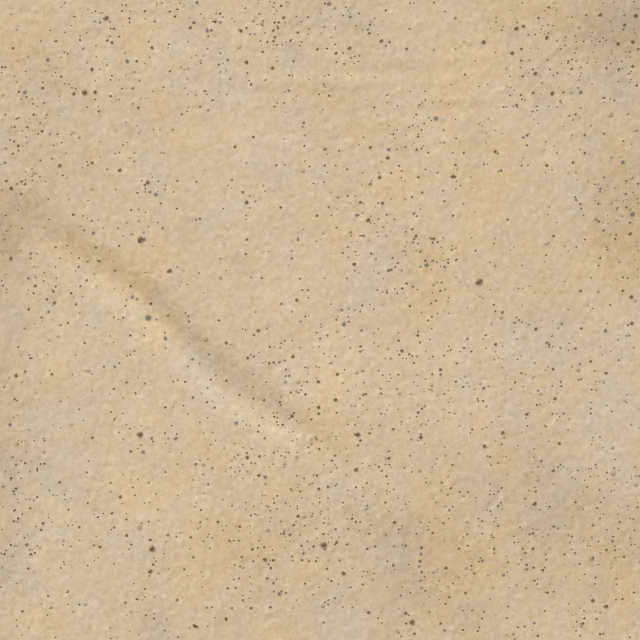
Give the GLSL for this texture, as a three.js fragment shader.

```glsl
// Dry sandy ground: pale tan earth with grey and ochre mottling, a soft diagonal
// rut, faint ripples near the top and clumps of tiny pebbles lit from upper left.
// Mottling and grain come from cellular bump noise, pebbles from jittered cells.

varying vec2 vUv;

vec3 hash3(vec2 cell) {
  vec3 h = fract(cell.xyx * vec3(0.1031, 0.1030, 0.0973));
  h += dot(h, h.yxz + 33.33);
  return fract((h.xxy + h.yzz) * h.zyx);
}

// Cellular noise: signed round bumps at jittered points, about -1 to 1
float bumps(vec2 p) {
  vec2 base = floor(p);
  float sum = 0.0;
  for (int j = -1; j <= 1; j++) {
    for (int i = -1; i <= 1; i++) {
      vec2 cell = base + vec2(float(i), float(j));
      vec3 rnd = hash3(cell + 71.0);
      vec2 d = p - cell - rnd.xy;
      float w = max(0.0, 1.0 - dot(d, d));
      sum += (2.0 * rnd.z - 1.0) * w * w * w;
    }
  }
  return sum;
}

float layeredBumps(vec2 p) {
  float sum = 0.0;
  float amp = 0.75;
  for (int k = 0; k < 4; k++) {
    sum += amp * bumps(p);
    p = mat2(1.6, 1.2, -1.2, 1.6) * p + 19.7;
    amp *= 0.62;
  }
  return sum;
}

// Soft elliptical spot
float blot(vec2 uv, vec2 centre, vec2 size) {
  vec2 d = (uv - centre) / size;
  return exp(-dot(d, d));
}

// Lays one size class of pebbles, with shadows, over the ground
vec3 scatterPebbles(vec3 ground, vec2 uv, float cells, float chance) {
  vec2 p = uv * cells;
  vec2 base = floor(p);
  float soft = cells * 0.0013;
  for (int j = -1; j <= 1; j++) {
    for (int i = -1; i <= 1; i++) {
      vec2 cell = base + vec2(float(i), float(j));
      vec3 place = hash3(cell + cells);
      vec3 kind = hash3(cell + cells + 157.0);
      float present = step(kind.x, chance);
      float radius = mix(0.09, 0.29, place.z * place.z);
      vec2 d = p - cell - 0.2 - 0.6 * place.xy;

      // Uneven outline
      float angle = atan(d.y, d.x + 0.0001) + 6.283 * kind.y;
      float dist = length(d) * (1.0 + 0.2 * sin(2.0 * angle) + 0.1 * sin(3.0 * angle));
      float cover = 1.0 - smoothstep(radius - soft, radius + soft, dist);
      float shade = 1.0 - smoothstep(0.3 * radius, 1.3 * radius + soft,
                                     length(d - radius * vec2(0.4, -0.6)));

      // Lit upper left, dark lower right; some stones pale, some grey
      float facing = smoothstep(-0.5, 1.1, dot(d, vec2(-0.5, 0.8)) / radius);
      vec3 dark = mix(vec3(0.42, 0.33, 0.22), vec3(0.49, 0.46, 0.42), step(0.8, kind.z));
      dark = mix(dark, vec3(0.74, 0.66, 0.53), step(kind.z, 0.22));
      vec3 stone = mix(dark, vec3(0.85, 0.77, 0.63), 0.85 * facing);
      ground *= 1.0 - 0.3 * present * shade;
      ground = mix(ground, stone, 0.85 * present * cover);
    }
  }
  return ground;
}

void main() {
  vec2 uv = vUv;
  float broad = layeredBumps(uv * 4.0);
  float mottle = layeredBumps(uv * 17.0 + 5.0);
  float hue = layeredBumps(uv * 11.0 + 43.0);

  // Darker worn areas towards the sides and the lower right
  float worn = blot(uv, vec2(1.0, 0.69), vec2(0.09, 0.12))
             + blot(uv, vec2(0.97, 0.95), vec2(0.12, 0.06))
             + 0.9 * blot(uv, vec2(0.0, 0.66), vec2(0.08, 0.07))
             + 0.5 * blot(uv, vec2(0.0, 0.3), vec2(0.05, 0.25))
             + 0.6 * blot(uv, vec2(0.8, 0.14), vec2(0.28, 0.16));

  // Diagonal rut: shaded bank above, bright lip below
  float rut = uv.y - 0.715 + 0.78 * uv.x + 0.025 * broad + 0.01 * sin(uv.x * 23.0);
  float rutFade = smoothstep(0.0, 0.15, uv.x) * (1.0 - smoothstep(0.42, 0.58, uv.x));
  float relief = rutFade * (0.035 * exp(-pow((rut + 0.045) / 0.03, 2.0))
                          - 0.06 * exp(-pow(rut / 0.026, 2.0)));

  // Sagging wind ripples
  float sag = uv.y - 0.25 * (uv.x - 0.55) * (uv.x - 0.55) + 0.008 * broad;
  relief += 0.013 * blot(uv, vec2(0.58, 0.87), vec2(0.26, 0.1))
          * (sin(sag * 195.0) + 0.5 * sin(sag * 118.0 + uv.x * 9.0));

  // Fine grain, plus small lumps lit from the upper left
  vec2 toLight = vec2(-0.0016, 0.0022);
  float lumps = bumps(uv * 95.0) - bumps((uv + toLight) * 95.0);
  float grain = 0.026 * bumps(uv * 240.0) + 0.02 * bumps(uv * 140.0 + 9.0) + 0.045 * lumps;

  float tone = 0.02 * broad + 0.015 * mottle + grain + relief - 0.055 * worn;
  vec3 colour = vec3(0.81, 0.73, 0.605) + tone * vec3(1.0, 1.03, 1.05);
  colour += vec3(-0.012, 0.001, 0.024) * hue;

  // Pebbles gather in clumps, mostly right of the centre
  float clump = 0.45 * layeredBumps(uv * 7.0 + 81.0) + 0.5 * worn
              + 0.8 * blot(uv, vec2(0.59, 0.62), vec2(0.09, 0.16))
              + 0.6 * blot(uv, vec2(0.42, 0.28), vec2(0.14, 0.09));
  colour = scatterPebbles(colour, uv, 165.0, clamp(0.05 + 0.14 * clump, 0.015, 0.3));
  colour = scatterPebbles(colour, uv, 100.0, clamp(0.035 + 0.11 * clump, 0.01, 0.25));
  colour = scatterPebbles(colour, uv, 58.0, clamp(0.02 + 0.05 * clump, 0.006, 0.12));
  gl_FragColor = vec4(colour, 1.0);
}
```
